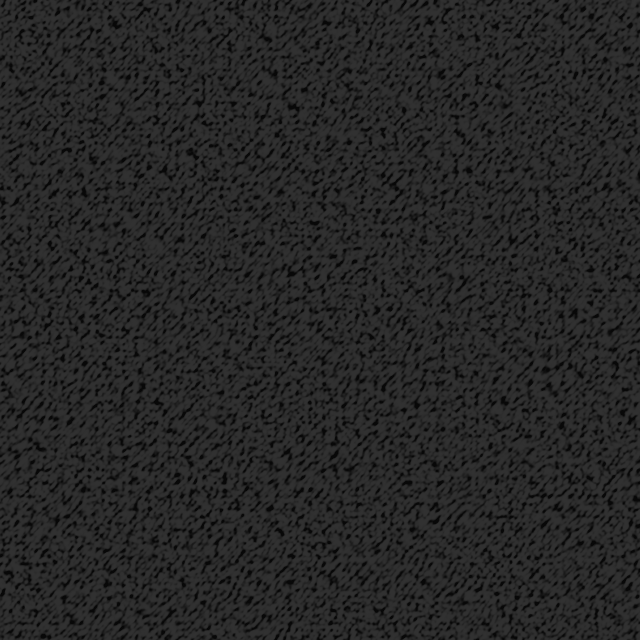
A Shadertoy shader for this texture:

```glsl
// Dark charcoal cloth-like surface with soft pits and short diagonal creases.
#define PLATEAU 0.192        // grey of the raised surface
#define PIT_DEPTH 0.0425     // how strongly hollows darken
#define PIT_KNEE 2.0         // sharpness of the bend from plateau to pit
#define GRAIN_FREQ 150.0     // round pits, cells per canvas
#define CREASE_ACROSS 172.0  // crease cells per canvas, across the slant
#define CREASE_ALONG 62.0    // crease cells per canvas, along the slant
#define CREASE_ANGLE 0.82    // slant in radians
#define WEAVE_FREQ 96.0      // threads per canvas
#define WEAVE_AMOUNT 0.22
#define PATCH_FREQ 13.0      // size of creased and grainy regions

const float TAU = 6.2831853;
const float NOISE_SPREAD = 0.21; // standard deviation of gradientNoise

// Unit gradient for a lattice point, from an integer hash
vec2 latticeGradient(vec2 cell) {
    uvec2 k = uvec2(ivec2(cell) + 4096);
    uint h = k.x * 1597334677u ^ k.y * 3812015801u;
    h = (h ^ (h >> 15)) * 2246822519u;
    h = (h ^ (h >> 13)) * 3266489917u;
    h ^= h >> 16;
    float angle = float(h & 65535u) / 65536.0 * TAU;
    return vec2(cos(angle), sin(angle));
}

float gradientNoise(vec2 p) {
    vec2 cell = floor(p);
    vec2 f = p - cell;
    vec2 fade = f * f * f * (f * (f * 6.0 - 15.0) + 10.0);
    vec2 e = vec2(0.0, 1.0);
    float a = dot(latticeGradient(cell), f);
    float b = dot(latticeGradient(cell + e.yx), f - e.yx);
    float c = dot(latticeGradient(cell + e.xy), f - e.xy);
    float d = dot(latticeGradient(cell + e.yy), f - e.yy);
    return mix(mix(a, b, fade.x), mix(c, d, fade.x), fade.y);
}

// Surface height, scaled to a standard deviation near one
float surfaceHeight(vec2 uv) {
    vec2 along = vec2(cos(CREASE_ANGLE), sin(CREASE_ANGLE));
    vec2 across = vec2(-along.y, along.x);
    vec2 slanted = vec2(dot(uv, along) * CREASE_ALONG,
                        dot(uv, across) * CREASE_ACROSS);
    float crease = gradientNoise(slanted + 37.3);
    float grain = gradientNoise(uv * GRAIN_FREQ + 11.7);

    // Regions lean towards creases or towards round grain
    float region = smoothstep(-0.4, 0.4, gradientNoise(uv * PATCH_FREQ + 5.1));
    vec2 weights = normalize(mix(vec2(0.75, 0.8), vec2(1.0, 0.4), region));
    float relief = dot(weights, vec2(crease, grain)) / NOISE_SPREAD;

    // Faint upright grid of threads
    vec2 threads = cos(uv * WEAVE_FREQ * TAU);
    return relief + WEAVE_AMOUNT * (threads.x + threads.y);
}

void mainImage(out vec4 fragColor, in vec2 fragCoord) {
    vec2 uv = fragCoord / iResolution.y;
    float height = surfaceHeight(uv);

    // Soft knee: flat plateau above, steadily darker hollows below
    float hollow = log(1.0 + exp(-PIT_KNEE * (height + 0.1)));
    float grey = max(PLATEAU - PIT_DEPTH * hollow, 0.03);
    fragColor = vec4(vec3(grey), 1.0);
}
```
